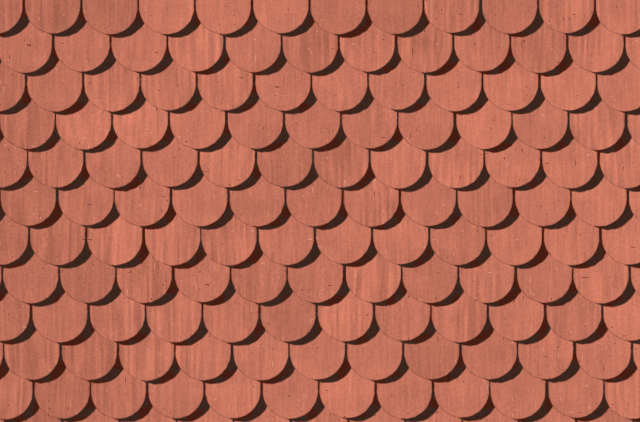
Give the GLSL for this pattern, as a WebGL 1 fragment shader.

```glsl
precision highp float;
// Overlapping rows of round-ended wooden shingles in sunlit terracotta paint.
// Rows are painted from the lowest to the highest; each first casts a shadow to
// the lower right, then covers it with its own grained tiles. Unit: one tile pitch.
uniform vec2 u_resolution;

float hash(vec2 p) {
  vec3 a = fract(vec3(p.xyx) * vec3(0.1031, 0.1030, 0.0973));
  a += dot(a, a.yzx + 33.33);
  return fract((a.x + a.y) * a.z);
}

float noise(vec2 p) {
  vec2 i = floor(p), f = fract(p);
  f = f * f * (3.0 - 2.0 * f);
  return mix(mix(hash(i), hash(i + vec2(1.0, 0.0)), f.x),
             mix(hash(i + vec2(0.0, 1.0)), hash(i + vec2(1.0, 1.0)), f.x), f.y);
}

// Distance to the nearest shingle of a row: straight sides over a half circle.
// Also gives the tile's identity and the position relative to its arc centre.
float shingle(vec2 p, float row, out vec2 id, out vec2 local) {
  float x = p.x - 0.08 + 0.016 * row - 0.5 * mod(row, 2.0);
  id = vec2(floor(x + 0.5), row) + 40.0;
  local = vec2(x + 40.0 - id.x, p.y - 0.058 - 0.674 * row - 0.485);
  local -= (vec2(hash(id + 3.1), hash(id + 7.7)) - 0.5) * vec2(0.02, 0.035);
  return length(vec2(local.x, min(local.y, 0.0))) - 0.485;
}

vec3 paintedWood(vec2 p, vec2 id, vec2 local, float dist) {
  vec2 seed = id * vec2(17.3, 9.1);
  float ribbed = hash(id + 11.5);
  float lean = (hash(id + 5.2) - 0.5) * 0.08;
  vec2 along = vec2(local.x + lean * local.y, local.y);
  float grain = noise(along * vec2(21.0, 1.3) + seed) - 0.5;
  float fibre = noise(along * vec2(38.0, 4.0) + seed + 50.0) - 0.5;
  float rough = noise(local * 32.0 + seed) - 0.5;
  float blotch = noise(local * 3.5 + seed) - 0.5;

  float tone = 0.99 + (hash(id) - 0.5) * 0.07;
  tone += grain * mix(0.03, 0.21, ribbed * ribbed);
  tone += fibre * 0.07 + rough * 0.07 + blotch * 0.06;
  // broad weathering, a little darker towards the left
  tone += (noise(p * 0.55 + 4.0) - 0.5) * 0.07 - 0.06 * (1.0 - smoothstep(0.0, 3.5, p.x));
  // worn rim
  tone -= 0.16 * smoothstep(-0.03, 0.0, dist) * (0.5 + noise(local * 18.0 + seed));
  vec3 color = vec3(0.785, 0.462, 0.372) * tone;

  // sparse chips and dark nicks
  float chip = noise(local * vec2(19.0, 13.0) + seed + 80.0);
  color = mix(color, vec3(0.88, 0.63, 0.54), 0.55 * smoothstep(0.93, 0.99, chip));
  color = mix(color, vec3(0.45, 0.23, 0.18), 0.6 * smoothstep(0.06, 0.01, chip));
  return color;
}

void main() {
  float unitsPerPixel = 11.21 / u_resolution.x;
  vec2 p = gl_FragCoord.xy * unitsPerPixel;
  float soft = 0.8 * unitsPerPixel;
  float baseRow = floor((p.y - 0.058) / 0.674);

  vec3 shade = mix(vec3(0.27, 0.11, 0.07), vec3(0.23, 0.145, 0.115),
                   smoothstep(0.3, 0.5, noise(p * 6.0)));
  shade *= 0.94 + 0.12 * noise(p * 35.0);
  vec3 color = shade;

  for (int i = -2; i <= 1; i++) {
    float row = baseRow + float(i);
    vec2 id, local;

    // shadow thrown on the rows underneath
    float shadow = shingle(p - vec2(0.165, -0.05), row, id, local);
    shadow += (noise(p * 14.0) - 0.5) * 0.015;
    color = mix(shade, color, smoothstep(-soft, soft + 0.012, shadow));

    // the row itself
    float dist = shingle(p, row, id, local);
    dist += (noise(local * 16.0 + id * 5.0) - 0.5) * 0.008;
    vec3 wood = paintedWood(p, id, local, dist);
    color = mix(wood, color, smoothstep(-soft, soft, dist));
  }
  gl_FragColor = vec4(color, 1.0);
}
```
